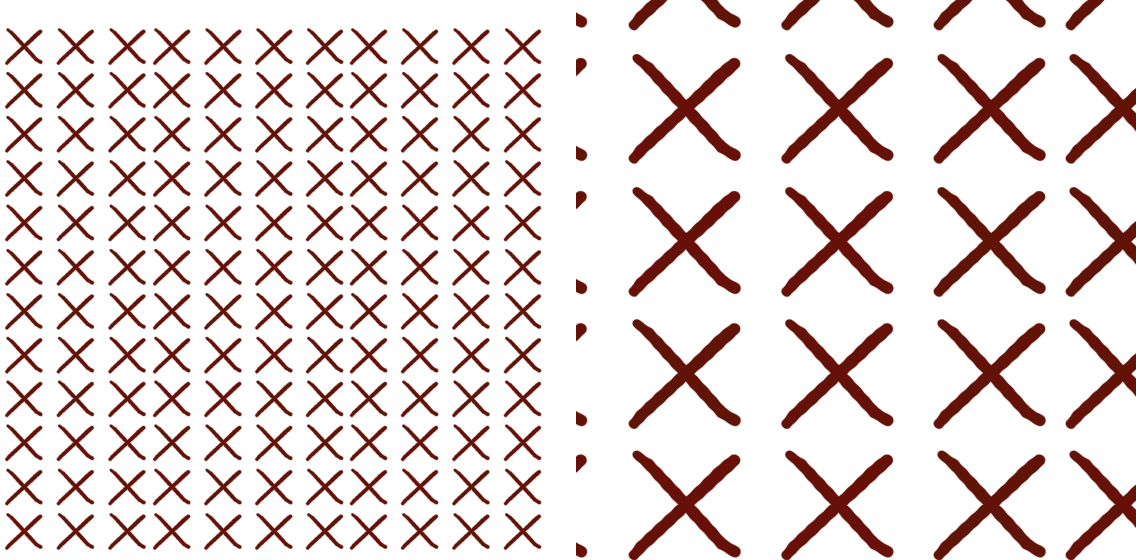
Left, the full canvas; right, a detail of the centre.
A WebGL 2 fragment shader for this pattern:

```glsl
#version 300 es
precision highp float;
// Grid of hand-drawn dark red crosses on white, 11 columns by 12 rows.

#define UNITS 768.0                  // design units along the canvas side
#define COLUMNS 11
#define ROWS 12
#define FIRST vec2(34.0, 64.1)       // centre of the top left cross
#define PITCH vec2(70.2, 60.45)      // usual spacing of the crosses
#define TIGHTEN 9.3                  // narrowing between column groups
#define GROUP 4                      // columns per group
#define WOBBLE vec2(0.9, 0.6)        // unevenness of the placing
#define ROUGHNESS 0.2                // unevenness of the stroke edge
#define INK vec3(0.39, 0.07, 0.03)
#define PAPER vec3(1.0)

uniform vec2 u_resolution;
out vec4 fragColor;

const int JOINTS = 6;

// Brush paths about the crossing, y down: x, y, radius.
const vec3 FALLING[JOINTS] = vec3[JOINTS](
    vec3(-22.6, -23.6, 1.9), vec3(-17.0, -19.0, 2.4), vec3(-8.7, -9.9, 2.6),
    vec3(8.5, 8.7, 2.8), vec3(16.2, 17.2, 2.7), vec3(22.6, 21.0, 2.5));
const vec3 RISING[JOINTS] = vec3[JOINTS](
    vec3(21.8, -20.8, 2.8), vec3(16.0, -15.8, 2.9), vec3(8.0, -8.0, 2.8),
    vec3(-11.0, 9.6, 2.7), vec3(-20.6, 18.6, 2.5), vec3(-23.8, 22.4, 2.3));

float hash(vec2 p) {
    return fract(sin(dot(p, vec2(12.99, 78.23))) * 4375.85);
}

// Distance to a round-ended segment whose radius changes along it.
float taperedSegment(vec2 p, vec3 a, vec3 b) {
    vec2 axis = b.xy - a.xy;
    float t = clamp(dot(p - a.xy, axis) / dot(axis, axis), 0.0, 1.0);
    return length(p - a.xy - axis * t) - mix(a.z, b.z, t);
}

float crossDistance(vec2 p) {
    float d = UNITS;
    for (int i = 0; i < JOINTS - 1; i++) {
        d = min(d, taperedSegment(p, FALLING[i], FALLING[i + 1]));
        d = min(d, taperedSegment(p, RISING[i], RISING[i + 1]));
    }
    return d + ROUGHNESS * sin(p.x * 0.8 + 1.0) * sin(p.y * 0.65);
}

float columnCentre(int column) {
    float i = float(column);
    float group = float((column + 1) / GROUP);
    return FIRST.x + PITCH.x * i - TIGHTEN * group + WOBBLE.x * sin(0.7 * i - 0.9);
}

float rowCentre(float row) {
    return FIRST.y + PITCH.y * row + WOBBLE.y * sin(0.9 * row - 3.33);
}

void main() {
    vec2 uv = gl_FragCoord.xy / u_resolution;
    vec2 p = vec2(uv.x, 1.0 - uv.y) * UNITS;

    // Nearest cross
    float row = clamp(round((p.y - FIRST.y) / PITCH.y), 0.0, float(ROWS - 1));
    float offsetX = UNITS;
    float column = 0.0;
    for (int i = 0; i < COLUMNS; i++) {
        float dx = p.x - columnCentre(i);
        if (abs(dx) < abs(offsetX)) {
            offsetX = dx;
            column = float(i);
        }
    }
    vec2 local = vec2(offsetX, p.y - rowCentre(row));

    // Ink with a soft edge and slight mottling
    float edge = 0.85 * UNITS / min(u_resolution.x, u_resolution.y);
    float coverage = 1.0 - smoothstep(-edge, edge, crossDistance(local));
    float tone = 0.03 * (hash(vec2(column, row)) - 0.5)
               + 0.012 * sin(local.x * 0.5) * sin(local.y * 0.4 + 1.0);
    vec3 ink = INK + tone * vec3(1.0, -0.5, 0.2);

    fragColor = vec4(mix(PAPER, ink, coverage), 1.0);
}
```
